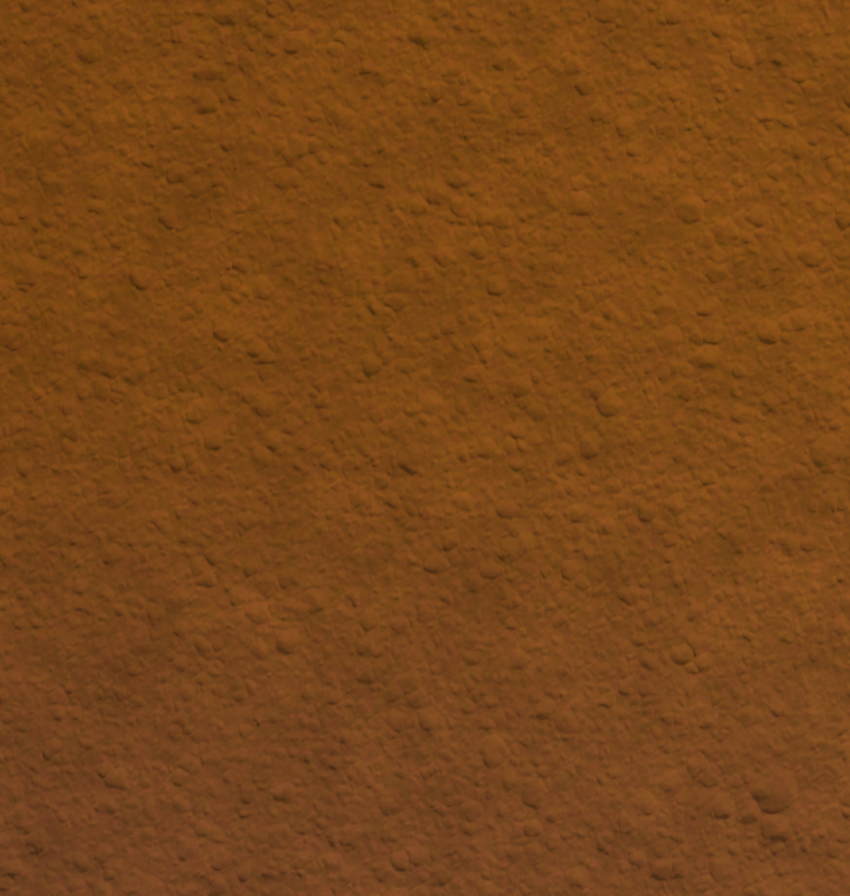
Give the GLSL for this texture, as a WebGL 1 fragment shader.

```glsl
precision highp float;
// Draws a bed of fine ochre-brown pigment powder with soft clumps, lit from above.

uniform vec2 u_resolution;

float hash(vec2 p) {
  vec3 q = fract(vec3(p.xyx) * 0.1031);
  q += dot(q, q.yzx + 33.33);
  return fract((q.x + q.y) * q.z);
}

vec2 hash2(vec2 p) {
  return vec2(hash(p), hash(p + 57.3));
}

float noise(vec2 p) {
  vec2 cell = floor(p);
  vec2 f = fract(p);
  f = f * f * (3.0 - 2.0 * f);
  float low = mix(hash(cell), hash(cell + vec2(1.0, 0.0)), f.x);
  float high = mix(hash(cell + vec2(0.0, 1.0)), hash(cell + 1.0), f.x);
  return mix(low, high, f.y);
}

float fbm(vec2 p) {
  float sum = 0.0;
  float weight = 0.5;
  for (int i = 0; i < 3; i++) {
    sum += weight * noise(p);
    p = mat2(0.8, 0.6, -0.6, 0.8) * p * 2.03 + 17.0;
    weight *= 0.5;
  }
  return sum;
}

// Rounded mound; its height is proportional to its radius
float dome(vec2 offset, float radius) {
  float fall = max(0.0, 1.0 - dot(offset, offset) / (radius * radius));
  return radius * 0.85 * fall;
}

// Scattered mounds, one at most per cell; radii are fractions of a cell
float clumps(vec2 p, float cellSize, float share, float minRadius, float maxRadius) {
  vec2 q = p / cellSize;
  vec2 base = floor(q);
  float top = 0.0;
  for (int y = -1; y <= 1; y++) {
    for (int x = -1; x <= 1; x++) {
      vec2 cell = base + vec2(float(x), float(y));
      float pick = hash(cell + 211.0);
      float size = hash(cell + 89.0);
      float radius = mix(minRadius, maxRadius, size * size);
      vec2 offset = q - cell - hash2(cell + 31.0);
      top = max(top, dome(offset, radius) * step(pick, share));
    }
  }
  return top * cellSize;
}

// Height of the powder surface
float powder(vec2 p) {
  vec2 wobble = vec2(noise(p * 95.0), noise(p * 95.0 + 41.0)) - 0.5;
  vec2 q = p + wobble * 0.007;
  float height = clumps(q, 0.075, 0.55, 0.12, 0.25);
  height = max(height, clumps(q + 3.1, 0.032, 0.75, 0.18, 0.44));
  height = max(height, 0.8 * clumps(q + 7.7, 0.014, 0.85, 0.28, 0.60));
  height = max(height, 1.2 * dome(p + wobble * 0.003 - vec2(0.862, 0.118), 0.027));
  height += 0.0095 * fbm(p * 75.0);
  height += 0.010 * noise(p * 24.0);
  return height;
}

// Broad change of tone: warm at the top, cooler and greyer at the bottom
vec3 powderTone(vec2 uv) {
  vec3 topLeft = vec3(0.468, 0.266, 0.072);
  vec3 topRight = vec3(0.508, 0.294, 0.084);
  vec3 bottomLeft = vec3(0.440, 0.256, 0.132);
  vec3 bottomRight = vec3(0.482, 0.283, 0.134);
  float rise = smoothstep(-0.05, 0.72, uv.y);
  return mix(mix(bottomLeft, bottomRight, uv.x), mix(topLeft, topRight, uv.x), rise);
}

// Surface slope towards the light, positive where lit
float litSlope(vec2 p, vec2 light, float reach) {
  return (powder(p - light * reach) - powder(p + light * reach)) / (2.0 * reach);
}

void main() {
  vec2 uv = gl_FragCoord.xy / u_resolution;
  vec2 p = gl_FragCoord.xy / u_resolution.y;
  vec2 light = normalize(vec2(0.35, 0.93));

  // Soft relief with darker crevices on the shaded sides
  float slope = litSlope(p, light, 0.0020);
  float lit = slope / (1.0 + abs(slope));
  float crevice = smoothstep(0.6, 1.9, -slope);
  vec3 color = powderTone(uv);
  color *= 1.0 + 0.18 * lit - 0.22 * crevice;

  // Patchy tone and faint red and yellow mottling
  color *= 1.0 + 0.20 * (fbm(p * 22.0 + 5.0) - 0.44);
  float mottle = fbm(p * 110.0 + 23.0) - 0.44;
  color += mottle * vec3(0.050, -0.010, 0.035);
  color *= 1.0 + 0.08 * (noise(p * 230.0 + 61.0) - 0.5);

  gl_FragColor = vec4(color, 1.0);
}
```
